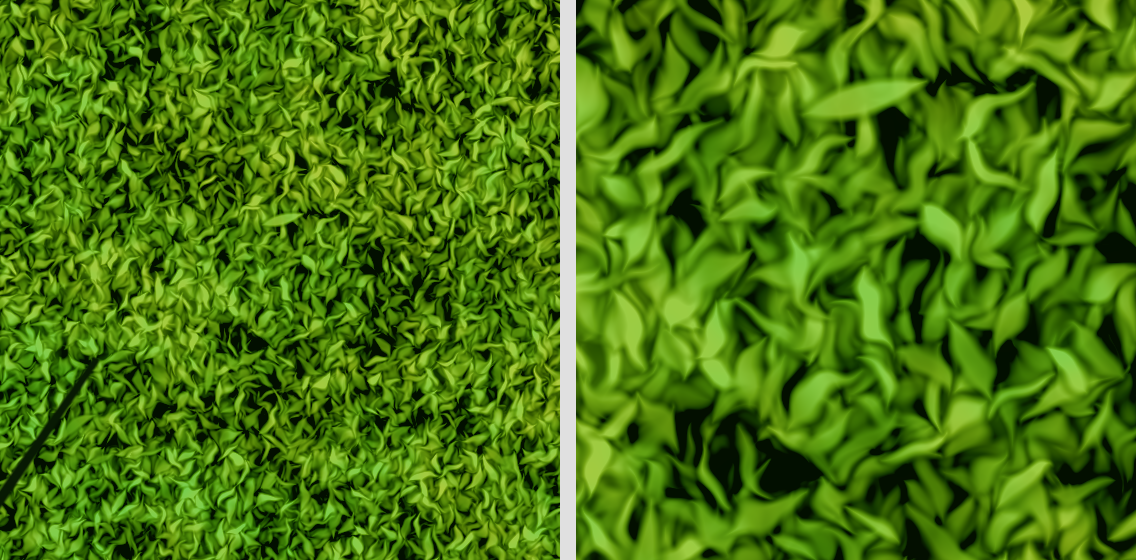
Left, the full canvas; right, a detail of the centre.
Reproduce this texture procedurally as a Shadertoy shader.

```glsl
// Dense lawn of short, softly blended grass blades with dark gaps and a thin twig.

const int LAYERS = 7;
const float CELL = 0.033;          // spacing of blades within one layer
const float HALF_LENGTH = 0.024;   // typical half length of a blade
const float HALF_WIDTH = 0.0060;
const float SOFTNESS = 0.0034;
const float OPACITY = 0.88;
const float SHADOW_REACH = 0.0085;
const float SHADOW_DEPTH = 0.36;
const float ANGLE_SPREAD = 2.4;
const float BEND = 0.7;
const float WARP = 0.010;
const float BROAD_PATCHES = 0.30;  // tone swing of large, medium and small patches
const float MEDIUM_PATCHES = 0.34;
const float SMALL_GAPS = 0.42;
const float STRAY_CELL = 0.25;
const float STRAY_SHARE = 0.25;
const vec3 WARM_TINT = vec3(1.16, 0.98, 0.95);
const vec3 COOL_TINT = vec3(0.80, 1.00, 1.25);
const vec2 TWIG_START = vec2(-0.02, 0.08);
const vec2 TWIG_END = vec2(0.17, 0.355);

// Greens from deep gap to lit blade, with the tone at which each one sits
const vec3 GREENS[6] = vec3[6](
    vec3(0.01, 0.06, 0.00), vec3(0.07, 0.22, 0.00), vec3(0.18, 0.36, 0.00),
    vec3(0.29, 0.51, 0.02), vec3(0.42, 0.65, 0.07), vec3(0.58, 0.81, 0.25));
const float STOPS[6] = float[6](0.03, 0.12, 0.265, 0.45, 0.68, 0.92);

vec4 hash4(vec2 p) {
    vec4 q = fract(p.xyxy * vec4(0.1031, 0.1030, 0.0973, 0.1099));
    q += dot(q, q.wzxy + 33.33);
    return fract((q.xxyz + q.yzzw) * q.zywx);
}

float gradientDot(vec2 cell, vec2 offset) {
    float a = 6.2832 * hash4(cell + 71.0).x;
    return dot(vec2(cos(a), sin(a)), offset);
}

float gradientNoise(vec2 p) {
    vec2 i = floor(p), f = fract(p);
    vec2 u = f * f * f * (f * (f * 6.0 - 15.0) + 10.0);
    vec2 e = vec2(1.0, 0.0);
    return mix(mix(gradientDot(i, f), gradientDot(i + e, f - e), u.x),
               mix(gradientDot(i + e.yx, f - e.yx), gradientDot(i + 1.0, f - 1.0), u.x), u.y);
}

// Approximate distance to a bent spindle; along runs from 0 at root to 1 at tip
float bladeDistance(vec2 p, float angle, vec2 size, float bend, out float along) {
    float c = cos(angle), s = sin(angle);
    p = vec2(c * p.x + s * p.y, c * p.y - s * p.x);
    float y = p.y / size.y;
    along = clamp(0.5 + 0.5 * y, 0.0, 1.0);
    p.x += bend * size.y * (y * y - 0.3);
    float width = size.x * (1.0 - y * y) * (1.15 - 0.4 * along);
    return length(vec2(p.x, max(abs(p.y) - size.y, 0.0))) - max(width, 0.0);
}

// Lays one grid of scattered blades over the current tone
float layBlades(float tone, vec2 p, float cell, vec2 size, float share, float light, float seed) {
    vec2 home = floor(p / cell);
    for (int j = -1; j <= 1; j++)
    for (int i = -1; i <= 1; i++) {
        vec2 id = home + vec2(i, j);
        vec4 place = hash4(id + seed * 17.3);
        vec4 form = hash4(id + seed * 29.7 + 113.0);
        if (form.w > share) continue;
        vec2 root = (id + place.xy) * cell;
        float angle = (place.z - 0.5) * ANGLE_SPREAD - 0.2;
        vec2 bladeSize = size * vec2(mix(0.65, 1.25, form.x), mix(0.6, 1.25, place.w));
        float along;
        float d = bladeDistance(p - root, angle, bladeSize, (form.y - 0.5) * BEND, along);
        float shadow = 1.0 - smoothstep(0.0, SHADOW_REACH, d);
        float cover = OPACITY * (1.0 - smoothstep(-SOFTNESS, SOFTNESS, d));
        float bladeTone = light + 0.40 * (form.z - 0.5) + 0.15 * (along - 0.5);
        tone = mix(tone * (1.0 - SHADOW_DEPTH * shadow), bladeTone, cover);
    }
    return tone;
}

vec3 greenAt(float tone) {
    vec3 color = GREENS[0];
    for (int i = 1; i < 6; i++)
        color = mix(color, GREENS[i], clamp((tone - STOPS[i - 1]) / (STOPS[i] - STOPS[i - 1]), 0.0, 1.0));
    return color;
}

void mainImage(out vec4 fragColor, in vec2 fragCoord) {
    vec2 p = fragCoord / iResolution.y;
    vec2 kink = vec2(gradientNoise(p * 42.0), gradientNoise(p * 42.0 + 53.0));
    vec2 q = p + WARP * kink + 3.0;

    // Blades stacked from the shaded depth up to the light
    float tone = 0.03;
    for (int i = 0; i < LAYERS; i++) {
        float height = float(i) / float(LAYERS - 1);
        vec2 shift = hash4(vec2(i, 9)).xy * CELL;
        tone = layBlades(tone, q + shift, CELL, vec2(HALF_WIDTH, HALF_LENGTH), 1.0,
                         mix(0.20, 0.84, height), float(i) + 1.0);
    }

    // Uneven light: broad and medium patches, then small gaps
    tone += BROAD_PATCHES * gradientNoise(p * 5.0 + 2.0)
          + MEDIUM_PATCHES * gradientNoise(p * 14.0 + 5.0)
          + SMALL_GAPS * gradientNoise(q * vec2(38.0, 30.0));
    tone = layBlades(tone, p + 3.0, STRAY_CELL, vec2(0.008, 0.038), STRAY_SHARE, 0.84, 19.0);

    // Patches of warmer and cooler grass
    float warmth = 0.62 + 0.35 * (p.x + p.y - 1.0) + 0.6 * gradientNoise(p * 5.0 + 8.0)
                 + 0.5 * gradientNoise(p * 28.0 + 21.0);
    vec3 color = greenAt(tone) * mix(COOL_TINT, WARM_TINT, clamp(warmth, 0.0, 1.0));

    // Dark twig, thinner toward its upper end
    vec2 axis = TWIG_END - TWIG_START;
    float t = clamp(dot(p - TWIG_START, axis) / dot(axis, axis), 0.0, 1.0);
    float twig = length(p - TWIG_START - axis * t) - mix(0.010, 0.006, t);
    color = mix(color, vec3(0.03, 0.10, 0.01), 1.0 - smoothstep(-SOFTNESS, SOFTNESS, twig));

    fragColor = vec4(color, 1.0);
}
```
